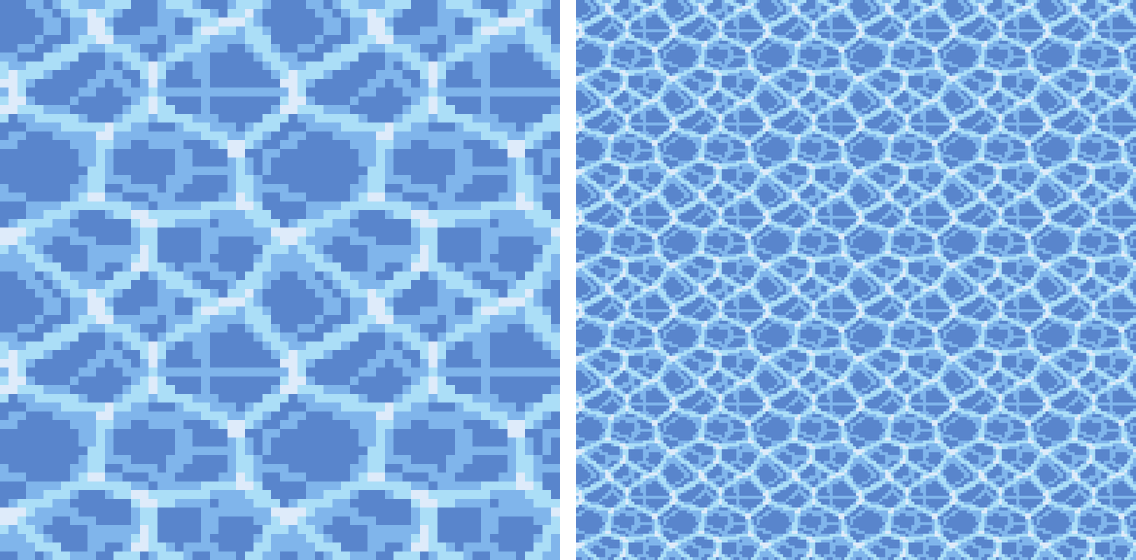
Left: one tile. Right: repeated 3 by 3.
A Shadertoy shader for this texture:

```glsl
// Tiling pixel-art water: pale foam web around blue cells with dark patches, 2 x 2 repeats.

const float REPEATS = 2.0;
const float BLOCKS = 32.0; // square blocks across one repeat

vec2 hash2(vec2 p) {
    vec2 k = vec2(dot(p, vec2(127.1, 311.7)), dot(p, vec2(269.5, 183.3)));
    return fract(sin(k) * 43758.5);
}

// Gradient noise that wraps after a whole number of lattice cells
float corner(vec2 lattice, vec2 offset, float period) {
    vec2 gradient = hash2(mod(lattice, period) + 31.0) * 2.0 - 1.0;
    return dot(gradient, offset);
}

float gradientNoise(vec2 tile, float period) {
    vec2 p = tile * period, i = floor(p), f = fract(p);
    vec2 u = f * f * f * (f * (f * 6.0 - 15.0) + 10.0);
    vec2 e = vec2(1.0, 0.0);
    float low = mix(corner(i, f, period), corner(i + e, f - e, period), u.x);
    float high = mix(corner(i + e.yx, f - e.yx, period), corner(i + 1.0, f - 1.0, period), u.x);
    return mix(low, high, u.y);
}

// Wrapped, staggered Voronoi cells (even row count).
// Returns edge distance, closeness to a junction, and a random value per cell.
vec3 voronoi(vec2 tile, vec2 count, float salt) {
    vec3 nearest = vec3(1e4); // three smallest distances
    vec2 first = vec2(0.0), second = vec2(0.0);
    float cellRandom = 0.0;
    for (int j = -2; j <= 2; j++) {
        float row = floor(tile.y * count.y) + float(j);
        float stagger = 0.5 * mod(row, 2.0);
        for (int i = -1; i <= 1; i++) {
            float column = floor(tile.x * count.x - stagger) + float(i);
            vec2 random = hash2(mod(vec2(column, row), count) + salt);
            vec2 seed = vec2(column + stagger, row) + 0.5 + 0.75 * (random - 0.5);
            // The taller vertical scale makes the cells wide and flat
            vec2 d = (seed / count - tile) * BLOCKS * vec2(1.0, 1.25);
            float r = length(d);
            if (r < nearest.x) {
                nearest = vec3(r, nearest.xy);
                second = first;
                first = d;
                cellRandom = fract(random.x * 7.0 + random.y * 3.0);
            } else if (r < nearest.y) {
                nearest = vec3(nearest.x, r, nearest.y);
                second = d;
            } else {
                nearest.z = min(nearest.z, r);
            }
        }
    }
    float edge = dot(0.5 * (first + second), normalize(second - first));
    return vec3(edge, nearest.z - nearest.x, cellRandom);
}

vec3 water(vec2 uv) {
    // Snap to the centre of a block inside one repeat
    vec2 tile = (floor(fract(uv * REPEATS) * BLOCKS) + 0.5) / BLOCKS;
    float wobble = gradientNoise(tile, 6.0);
    float sparkle = gradientNoise(tile.yx, 9.0);

    vec3 cell = voronoi(tile, vec2(2.0, 4.0), 5.0);
    vec3 patchCell = voronoi(tile, vec2(3.0, 6.0), 17.0);
    float foamWidth = 0.85 + 0.5 * wobble;

    // Mid blue with dark patches set in from the foam
    vec3 color = vec3(0.50, 0.71, 0.92);
    if (cell.x > foamWidth + 0.55 + 0.7 * sparkle && patchCell.x > 0.3 + 0.8 * patchCell.z)
        color = vec3(0.35, 0.52, 0.80);

    // Foam web, swollen and whitened where lines meet
    if (cell.x < foamWidth || cell.y < 2.3) color = vec3(0.67, 0.87, 0.97);
    if (cell.y < 1.6 + 1.6 * sparkle) color = vec3(0.87, 0.92, 0.98);
    return color;
}

void mainImage(out vec4 fragColor, in vec2 fragCoord) {
    // Four samples per pixel smooth the block edges
    vec3 sum = vec3(0.0);
    for (int k = 0; k < 4; k++) {
        vec2 offset = vec2(k % 2, k / 2) * 0.5 - 0.25;
        sum += water((fragCoord + offset) / iResolution.xy);
    }
    fragColor = vec4(sum / 4.0, 1.0);
}
```
